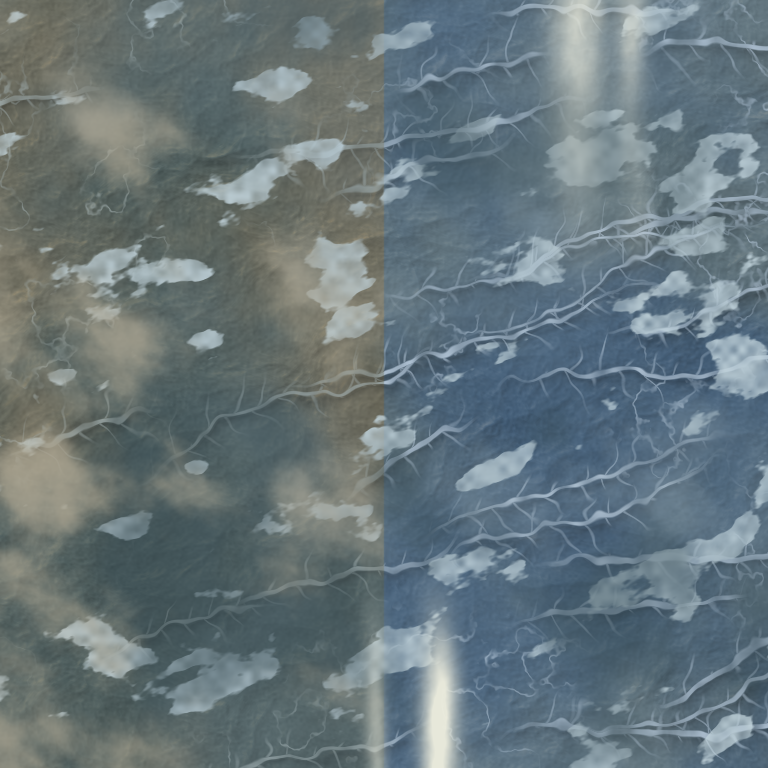
This texture is drawn by a Shadertoy shader. Its source:

```glsl
// Satellite view of snowy branching valleys in rugged hills, two image strips under thin cloud

float hash(vec2 p) {
    return fract(sin(dot(p, vec2(127.1, 311.7))) * 43758.5453);
}

float noise(vec2 p) {
    vec2 i = floor(p), f = fract(p);
    f = f * f * (3.0 - 2.0 * f);
    return mix(mix(hash(i), hash(i + vec2(1, 0)), f.x),
               mix(hash(i + vec2(0, 1)), hash(i + vec2(1, 1)), f.x), f.y);
}

float fbm(vec2 p) {
    float sum = 0.0, amp = 0.52;
    for (int i = 0; i < 5; i++) {
        sum += amp * noise(p);
        p = mat2(1.6, 1.2, -1.2, 1.6) * p + 13.7;
        amp *= 0.5;
    }
    return sum;
}

vec2 turn(vec2 p, float a) {
    return vec2(cos(a) * p.x + sin(a) * p.y, cos(a) * p.y - sin(a) * p.x);
}

// Height of the hills: sharp crests at several scales
float hills(vec2 p) {
    p += 0.035 * vec2(noise(p * 11.0), noise(p * 11.0 + 7.0));
    p = turn(p, 0.3) * vec2(13.0, 18.0);
    float sum = 0.0, amp = 0.5;
    for (int i = 0; i < 5; i++) {
        sum += amp * (1.0 - abs(2.0 * noise(p) - 1.0));
        p = mat2(1.6, 1.2, -1.2, 1.6) * p + 5.3;
        amp *= 0.5;
    }
    return sum;
}

// Valley floors with tributaries (x) and the shaded slope beside them (y)
vec2 valleys(vec2 p, float px) {
    vec2 q = p + 0.06 * (vec2(fbm(p * 6.0), fbm(p * 6.0 + 31.0)) - 0.5)
               + 0.014 * (vec2(noise(p * 45.0), noise(p * 45.0 + 17.0)) - 0.5);
    vec2 result = vec2(0);
    for (int i = 0; i < 26; i++) {
        float k = float(i);
        vec2 centre = vec2(hash(vec2(k, 1.3)), (k + 0.5) / 26.0);
        vec2 v = turn(q - centre, 0.28 + 0.3 * (hash(vec2(k, 2.7)) - 0.5));
        float len = mix(0.09, 0.3, hash(vec2(k, 3.1)));
        float taper = 1.0 - smoothstep(0.5, 1.0, abs(v.x) / len);
        v.y += 0.012 * sin(v.x * 16.0 + k);
        float across = abs(v.y);
        float width = 0.0005 + 0.0026 * taper * hash(vec2(k, 4.9));
        float floorLine = 1.0 - smoothstep(width, width + 0.0015 + px, across);

        // Tributaries leave both sides at a slant, each with its own reach
        float side = v.y < 0.0 ? -1.0 : 1.0;
        float s = (v.x - 0.6 * across) / 0.034 + 0.37 * side;
        float reach = 0.055 * hash(vec2(floor(s) + 50.0 * side, k + 9.0));
        float gap = abs(fract(s) - 0.5) * 0.029;
        float branch = (1.0 - smoothstep(0.0003, 0.0014 + px, gap))
                     * (1.0 - smoothstep(0.4 * reach, reach + 0.001, across));
        result.x = max(result.x, taper * max(floorLine, 0.65 * branch));
        result.y = max(result.y, taper * exp(-abs(v.y + 0.007) / 0.008));
    }
    return result;
}

void mainImage(out vec4 fragColor, in vec2 fragCoord) {
    float px = 1.0 / min(iResolution.x, iResolution.y);
    vec2 p = fragCoord / iResolution.xy;
    float east = smoothstep(0.5 - px, 0.5 + px, p.x);
    float broad = fbm(p * 4.0 + 3.0);

    // Ground: olive brown strip in the west, blue strip in the east
    vec3 olive = mix(vec3(0.30, 0.36, 0.36), vec3(0.43, 0.42, 0.36),
                     smoothstep(0.3, 0.7, broad + 0.25 * (p.y - 0.5)));
    vec3 blue = mix(vec3(0.26, 0.36, 0.46), vec3(0.37, 0.44, 0.47),
                    smoothstep(0.3, 0.75, broad + 0.3 * (p.x - 0.75)));
    vec3 col = mix(olive, blue, east);

    // Relief lit from the upper left, warmer on lit slopes
    vec2 toLight = vec2(-0.0014, 0.0014);
    float slope = clamp(hills(p - toLight) - hills(p + toLight), -0.35, 0.35);
    col *= 1.0 + 0.95 * slope;
    col += vec3(0.07, 0.03, -0.01) * smoothstep(0.02, 0.25, slope);
    col += 0.035 * (noise(p * 260.0) - 0.5);

    // Snow in the valleys and in thin gullies
    vec2 valley = valleys(p, px);
    col *= 1.0 - 0.22 * valley.y;
    float gully = 1.0 - smoothstep(0.0, 0.028, abs(fbm(p * 15.0 + 2.0) - 0.5));
    gully *= smoothstep(0.48, 0.75, noise(p * 7.0 + 40.0)) * noise(p * 70.0);
    float broken = 0.35 + 0.65 * noise(p * 60.0 + 5.0);
    vec3 frost = mix(vec3(0.64, 0.69, 0.69), vec3(0.72, 0.79, 0.86), east);
    col = mix(col, frost, max(valley.x * broken, 0.75 * gully) * mix(0.8, 0.95, east));

    // Ragged frozen lakes and clearings
    float ice = fbm(turn(p, 0.35) * vec2(11.0, 21.0) + 61.0);
    ice = smoothstep(0.64, 0.69, ice + 0.14 * (noise(p * 4.0 + 9.0) - 0.5));
    col = mix(col, vec3(0.77, 0.84, 0.87), ice * (0.45 + 0.45 * noise(p * 90.0)));

    // Thin warm cloud in the west with dark shadows, faint haze in the east
    float wisps = fbm(turn(p, -0.6) * vec2(6.0, 9.0) + 20.0);
    float cloud = smoothstep(0.46, 0.82, wisps) * mix(1.0, 0.45, east);
    float shadow = smoothstep(0.52, 0.75, fbm(p * 5.0 + 83.0));
    col = mix(col, vec3(0.21, 0.29, 0.32), 0.5 * shadow * (1.0 - cloud));
    col = mix(col, mix(vec3(0.69, 0.66, 0.58), vec3(0.60, 0.67, 0.70), east), 0.8 * cloud);
    col = mix(col, vec3(0.48, 0.57, 0.63), 0.22 * smoothstep(0.35, 0.7, fbm(p * 3.0 + 50.0)));

    // Bright upright streaks of cloud at the top and bottom edges
    float x = p.x + 0.03 * (fbm(p * 7.0) - 0.5);
    float top = exp(-pow((x - 0.755) / 0.032, 2.0)) + 0.8 * exp(-pow((x - 0.825) / 0.02, 2.0));
    float low = exp(-pow((x - 0.575) / 0.025, 2.0)) + 0.5 * exp(-pow((x - 0.488) / 0.014, 2.0));
    float streak = top * (0.35 * smoothstep(0.55, 0.85, p.y) + 0.75 * smoothstep(0.84, 0.98, p.y));
    streak += low * (1.0 - smoothstep(0.05, 0.28, p.y));
    streak *= 0.3 + 1.2 * fbm(p * vec2(16.0, 9.0) + 70.0);
    col = mix(col, vec3(0.93, 0.93, 0.87), clamp(streak, 0.0, 0.96));

    fragColor = vec4(clamp(col, 0.0, 1.0), 1.0);
}
```
